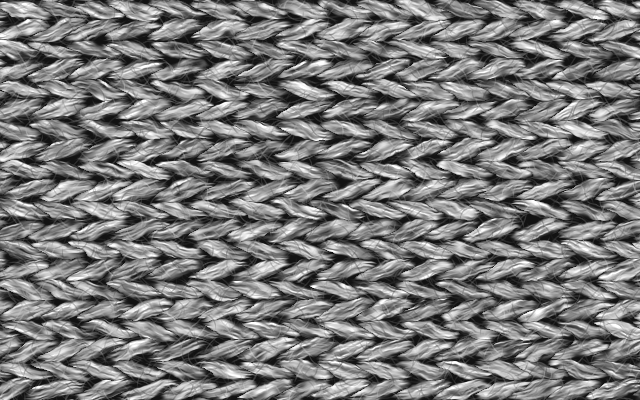
A Shadertoy shader for this texture:

```glsl
const float ROW_PITCH = 0.05;          // twenty half rows in the canvas height
const float STITCH_PITCH = 0.1;        // sixteen stitches across at 16:10
const vec2 STITCH_HALF = vec2(0.071, 0.0200);
const float TILT = 0.255;
const float TILT_JITTER = 0.12;
const float SIZE_JITTER = 0.2;
const float DRIFT = 0.06;              // sideways wander of the columns
const float WOBBLE = 0.008;
const float END_CURL = 0.010;
const float OVERLAP = 0.25;            // raises the right end over its neighbour
const float SEAM_SHADE = 0.66;
const float TWIST = 0.06;              // slant of the fibres in the yarn
const float FIBRE_CONTRAST = 1.6;
const float FRAY = 1.1;                // how far fibres break up the stitch edge
const int HAIR_LAYERS = 12;
const float HAIR_CELL = 0.06;
const float HAIR_WIDTH = 0.01;
const float HAIR_SPREAD = 2.2;         // range of hair angles about the row
const float HAIR_OPACITY = 0.32;
const vec3 GAP_COLOR = vec3(0.07);
const vec3 WOOL_COLOR = vec3(0.635);
const vec3 HAIR_COLOR = vec3(0.74);

float hash(vec2 p) {
    vec3 q = fract(p.xyx * 0.1031);
    q += dot(q, q.yzx + 33.33);
    return fract((q.x + q.y) * q.z);
}

float noise(vec2 p) {
    vec2 i = floor(p), f = fract(p);
    f = f * f * (3.0 - 2.0 * f);
    return mix(mix(hash(i), hash(i + vec2(1, 0)), f.x),
               mix(hash(i + vec2(0, 1)), hash(i + vec2(1, 1)), f.x), f.y);
}

mat2 rotation(float a) {
    float c = cos(a), s = sin(a);
    return mat2(c, -s, s, c);
}

// Position along and across one stitch; odd rows are mirrored
vec2 stitchSpace(vec2 p, vec2 id, float lean) {
    vec2 center = (id + 0.5) * vec2(STITCH_PITCH, ROW_PITCH);
    center.x += DRIFT * (noise(vec2(id.x * 0.35, id.y * 0.6)) - 0.5);
    vec2 d = p - center;
    d.y *= lean;
    float angle = TILT + 0.03 * lean + TILT_JITTER * (hash(id + 5.3) - 0.5);
    d = rotation(angle) * d;
    float along = d.x / STITCH_HALF.x;
    d.y += END_CURL * along * (along * along - 0.4);
    return d;
}

// Long streaks in two scales, slanted by the twist of the yarn
float fibres(vec2 s, vec2 id) {
    vec2 seed = id * vec2(17.3, 31.7);
    s.y -= TWIST * s.x + 0.004 * noise(s * 38.0 + seed);
    float coarse = noise(s * vec2(20.0, 120.0) + seed);
    float fine = noise(s * vec2(40.0, 240.0) + seed + 9.0);
    return 0.45 * coarse + 0.55 * fine;
}

// One sparse layer of short bent hairs: coverage and brightness
vec2 hairs(vec2 p, float layer) {
    float turn = layer * 0.17;
    vec2 q = rotation(turn) * p / HAIR_CELL + layer * 7.3;
    vec2 id = floor(q);
    float angle = HAIR_SPREAD * (hash(id + layer) - 0.5) - turn;
    vec2 f = rotation(angle) * (fract(q) - 0.5);
    f.y += (hash(id + 3.1) - 0.5) * (2.4 * f.x * f.x - 0.2);
    float line = 1.0 - smoothstep(HAIR_WIDTH, HAIR_WIDTH + 0.04, abs(f.y));
    float fade = 1.0 - smoothstep(0.25, 0.5, length(f));
    return vec2(line * fade, 0.3 + 0.95 * hash(id + 8.7));
}

void mainImage(out vec4 fragColor, in vec2 fragCoord) {
    vec2 p = fragCoord / iResolution.y;
    vec2 w = p + WOBBLE * (vec2(noise(p * 24.0), noise(p * 24.0 + 40.0)) - 0.5);
    w.y += 0.003 * (noise(p * 100.0) - 0.5);
    vec2 cell = floor(w / vec2(STITCH_PITCH, ROW_PITCH));

    // Keep the topmost of the nearby stitches and the level of the next one
    float top = -1e3, next = -1e3, height = 0.0, topLean = 1.0;
    vec2 topId = cell, local = vec2(0);
    for (int y = -1; y <= 1; y++)
    for (int x = -1; x <= 1; x++) {
        vec2 id = cell + vec2(x, y);
        float lean = 1.0 - 2.0 * mod(id.y, 2.0);
        vec2 s = stitchSpace(w, id, lean);
        float size = 1.0 + 0.06 * lean + SIZE_JITTER * (hash(id + 2.9) - 0.5);
        vec2 e = s / (STITCH_HALF * vec2(1.0, size));
        float h = 1.0 - pow(abs(e.x), 2.6) - e.y * e.y;
        float level = h + OVERLAP * e.x;
        next = max(next, min(level, top));
        if (level > top) {
            top = level;
            height = h;
            topId = id;
            topLean = lean;
            local = s;
        }
    }

    // Rounded yarn lit from above, with frayed edges and uneven dye
    float streak = fibres(local, topId) - 0.5;
    float body = smoothstep(-0.35, 0.7, height + FRAY * streak);
    float light = 1.0 + 0.08 * topLean * local.y / STITCH_HALF.y;
    light += 0.08 * (hash(topId + 1.7) - 0.5);
    light += FIBRE_CONTRAST * streak;
    light *= mix(SEAM_SHADE, 1.0, smoothstep(0.0, 0.3, top - next));
    vec3 color = mix(GAP_COLOR, WOOL_COLOR * light, body);

    // Loose fuzz over the stitches and the gaps
    for (int i = 0; i < HAIR_LAYERS; i++) {
        vec2 hair = hairs(p, float(i));
        vec3 tint = HAIR_COLOR * hair.y * mix(0.6, 1.0, body);
        color = mix(color, tint, HAIR_OPACITY * hair.x);
    }
    fragColor = vec4(clamp(color, 0.0, 1.0), 1.0);
}
```
